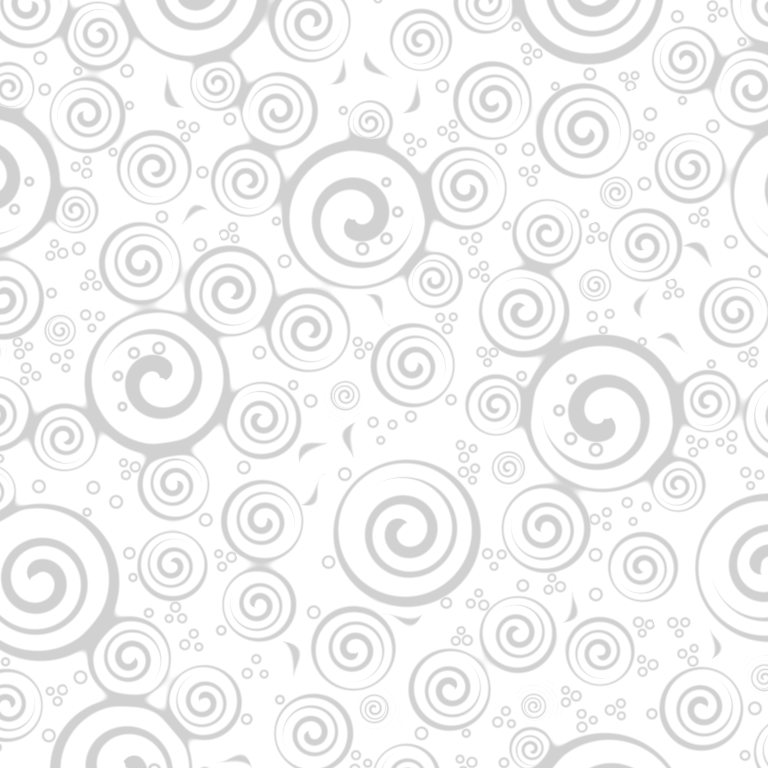
Reproduce this pattern procedurally as a WebGL 2 fragment shader.

```glsl
#version 300 es
precision highp float;
// Draws a pale grey ornament of touching spirals, crescent leaves and small rings on white.

uniform vec2 u_resolution;
out vec4 fragColor;

const float TAU = 6.28318;
const vec3 PAPER = vec3(1.0);
const vec3 INK = vec3(0.82);

// Cell size and tilt of the three scatter grids
const float LARGE_CELL = 0.354;
const float MEDIUM_CELL = 0.125;
const float FINE_CELL = 0.05;
const mat2 LARGE_TILT = mat2(cos(0.8), sin(0.8), -sin(0.8), cos(0.8));
const mat2 MEDIUM_TILT = mat2(cos(0.4), sin(0.4), -sin(0.4), cos(0.4));
const mat2 FINE_TILT = mat2(cos(0.3), -sin(0.3), sin(0.3), cos(0.3));

struct Motif { vec2 centre; float radius; float seed; };

float hash(vec2 p) {
    return fract(sin(dot(p, vec2(127.1, 311.7))) * 43758.5453);
}

vec2 hash2(vec2 p) {
    return fract(sin(dot(p, vec2(269.5, 183.3))) * vec2(43758.545, 22578.15));
}

float rowShift(float row) { return hash(vec2(row, 3.3)); }

float smoothMin(float a, float b, float k) {
    float h = max(k - abs(a - b), 0.0) / k;
    return min(a, b) - 0.25 * h * h * k;
}

Motif largeMotif(vec2 cell) {
    vec2 jitter = hash2(cell);
    vec2 centre = (cell + 0.5 + 0.36 * (jitter - 0.5)) * LARGE_CELL * LARGE_TILT;
    return Motif(centre, mix(0.09, 0.102, jitter.x), jitter.y);
}

float largeClearance(vec2 p) {
    vec2 corner = floor(LARGE_TILT * p / LARGE_CELL - 0.5);
    float clearance = 1.0;
    for (int k = 0; k < 4; k++) {
        Motif m = largeMotif(corner + vec2(k & 1, k >> 1));
        clearance = min(clearance, length(p - m.centre) - m.radius);
    }
    return clearance;
}

// Roomiest of three random circles in a cell; radius below zero if none fits
Motif mediumMotif(vec2 cell) {
    Motif best = Motif(vec2(0.0), 0.0, hash(cell + 8.1));
    for (int k = 0; k < 3; k++) {
        vec2 spot = 0.5 + 0.4 * (hash2(cell + 31.7 * float(k + 1)) - 0.5);
        vec2 edge = min(spot, 1.0 - spot);
        vec2 centre = (cell + spot - vec2(rowShift(cell.y), 0.0)) * MEDIUM_CELL * MEDIUM_TILT;
        float radius = min(min(edge.x, edge.y) * MEDIUM_CELL, largeClearance(centre));
        if (radius > best.radius) { best.centre = centre; best.radius = radius; }
    }
    if (best.radius < 0.027) best.radius = -1.0;
    return best;
}

// The k-th of the four medium cells around a point
vec2 mediumCell(vec2 p, int k) {
    vec2 g = MEDIUM_TILT * p / MEDIUM_CELL;
    float row = floor(g.y - 0.5) + float(k >> 1);
    return vec2(floor(g.x + rowShift(row) - 0.5) + float(k & 1), row);
}

float clearanceAt(vec2 p) {
    float clearance = largeClearance(p);
    for (int k = 0; k < 4; k++) {
        Motif m = mediumMotif(mediumCell(p, k));
        clearance = min(clearance, length(p - m.centre) - m.radius);
    }
    return clearance;
}

float ring(vec2 q, float radius, float halfWidth) {
    return abs(length(q) - radius) - halfWidth;
}

// Tapering spiral arm inside the unit circle, thick at its core
float spiralArm(vec2 q, float turns, float coreWidth) {
    float rho = length(q);
    float phase = atan(q.y, q.x + 1e-5) / TAU;
    float along = (round(rho * turns - phase) + phase) / turns;
    float width = mix(coreWidth, 0.03, smoothstep(0.15, 0.8, along));
    float presence = smoothstep(0.08, 0.19, along) * (1.0 - smoothstep(0.68, 0.88, along));
    return abs(rho - along) - mix(-0.05, width, presence);
}

float crescent(vec2 q) {
    float arch = (1.0 - q.x * q.x) * (1.0 + 0.5 * q.x);
    float y = q.y + 0.3;
    return 0.75 * max(y - 0.65 * arch, 0.2 * arch - y);
}

// Small rings following the white channel of a wide spiral
float channelRings(vec2 q, float turns) {
    float d = 1.0;
    for (int k = 0; k < 4; k++) {
        float turn = 0.5 + 0.12 * float(k);
        vec2 centre = (turn + 0.5) / turns * vec2(cos(TAU * turn), sin(TAU * turn));
        d = min(d, ring(q - centre, 0.075 - 0.008 * float(k), 0.019));
    }
    return d;
}

// Offset from a motif, scaled to its radius, turned and mirrored by its seed
vec2 localFrame(vec2 offset, float radius, float seed) {
    float angle = TAU * fract(seed * 17.3);
    vec2 q = mat2(cos(angle), sin(angle), -sin(angle), cos(angle)) * offset / radius;
    return fract(seed * 7.0) < 0.5 ? vec2(-q.x, q.y) : q;
}

// Joins a spiral to the drawing: x = outlines, which fuse, y = inner parts
vec2 addSpiral(vec2 drawing, vec2 p, Motif m, bool wide) {
    vec2 offset = p - m.centre;
    if (length(offset) > m.radius + 0.03) return drawing;
    vec2 q = localFrame(offset, m.radius, m.seed);
    float turns = wide ? 2.2 : 3.2;
    float taper = 0.048 + 0.027 * q.x / max(length(q), 0.001);
    float inner = spiralArm(q, turns, wide ? 0.13 : 0.088);
    if (wide) inner = min(inner, channelRings(q, turns));
    return vec2(smoothMin(drawing.x, ring(q, 0.98, taper) * m.radius, 0.018),
                min(drawing.y, inner * m.radius));
}

// Leaf, tiny spiral, ring or trio of rings in the room left in a fine cell
float fineMotif(vec2 p) {
    vec2 g = FINE_TILT * p / FINE_CELL;
    float row = floor(g.y), shift = rowShift(row + 40.0);
    vec2 cell = vec2(floor(g.x + shift), row);
    Motif m = Motif(vec2(0.0), 0.0, hash(cell + 2.9));
    for (int k = 0; k < 2; k++) {
        vec2 spot = 0.5 + 0.5 * (hash2(cell + 17.3 * float(k + 1)) - 0.5);
        vec2 edge = min(spot, 1.0 - spot);
        vec2 centre = (cell + spot - vec2(shift, 0.0)) * FINE_CELL * FINE_TILT;
        float radius = min(min(edge.x, edge.y) * FINE_CELL, clearanceAt(centre) - 0.003);
        if (radius > m.radius) { m.centre = centre; m.radius = radius; }
    }
    if (m.radius < 0.006) return 1.0;
    vec2 offset = p - m.centre;
    vec2 q = localFrame(offset, m.radius, m.seed);
    if (m.radius > 0.0165 && m.seed < 0.4) return crescent(q) * m.radius;
    if (m.radius > 0.0165 && m.seed < 0.7)
        return min(ring(q, 0.92, 0.045), spiralArm(q, 3.0, 0.085)) * m.radius;
    if (m.radius < 0.014) return ring(offset, clamp(0.6 * m.radius, 0.0045, 0.0075), 0.0014);
    float trio = 1.0;
    for (int k = 0; k < 3; k++) {
        float angle = TAU * (float(k) / 3.0 + m.seed);
        vec2 centre = 0.62 * m.radius * vec2(cos(angle), sin(angle));
        trio = min(trio, ring(offset - centre, 0.0045 + 0.0007 * float(k), 0.0013));
    }
    return trio;
}

float ornament(vec2 p) {
    vec2 drawing = vec2(1.0, fineMotif(p));
    vec2 corner = floor(LARGE_TILT * p / LARGE_CELL - 0.5);
    for (int k = 0; k < 4; k++) {
        Motif large = largeMotif(corner + vec2(k & 1, k >> 1));
        drawing = addSpiral(drawing, p, large, large.seed < 0.5);
        drawing = addSpiral(drawing, p, mediumMotif(mediumCell(p, k)), false);
    }
    return min(drawing.x, drawing.y);
}

void main() {
    vec2 p = gl_FragCoord.xy / u_resolution.y;
    float softness = max(0.0018, 0.75 / u_resolution.y);
    float coverage = 1.0 - smoothstep(-softness, softness, ornament(p));
    fragColor = vec4(mix(PAPER, INK, coverage), 1.0);
}
```
